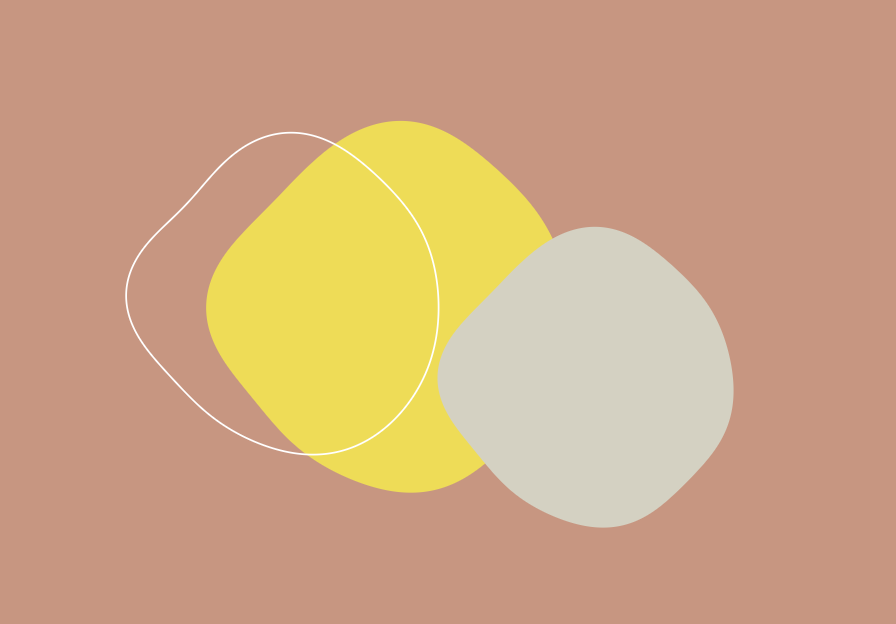
A Shadertoy shader for this background:

```glsl
const int HARMONICS = 7;

const vec3 CLAY = vec3(0.780, 0.588, 0.506);
const vec3 YELLOW = vec3(0.933, 0.863, 0.341);
const vec3 STONE = vec3(0.831, 0.820, 0.761);
const vec3 WHITE = vec3(1.0);

// Cosine and sine weights of each harmonic, relative to the mean radius
const vec2 PEBBLE[HARMONICS] = vec2[HARMONICS](
    vec2(0.0372, -0.0125), vec2(-0.0071, -0.0026), vec2(-0.0297, -0.0119),
    vec2(0.0423, -0.0023), vec2(-0.0051, 0.0038), vec2(0.0013, -0.0053),
    vec2(-0.0073, -0.0034));
const vec2 LOOP[HARMONICS] = vec2[HARMONICS](
    vec2(0.0534, -0.0039), vec2(-0.0114, -0.0193), vec2(-0.0469, -0.0222),
    vec2(0.0347, 0.0037), vec2(-0.0099, 0.0119), vec2(0.0018, -0.0021),
    vec2(-0.0034, -0.0012));

// Approximate signed distance to a blob made of layered angular waves
float blobDistance(vec2 p, float meanRadius, vec2 waves[HARMONICS]) {
    float angle = atan(p.y, p.x);
    float radius = 1.0;
    float slope = 0.0;
    for (int i = 0; i < HARMONICS; i++) {
        float k = float(i + 1);
        vec2 wave = vec2(cos(k * angle), sin(k * angle));
        radius += dot(waves[i], wave);
        slope += k * dot(waves[i], vec2(-wave.y, wave.x));
    }
    return (length(p) - meanRadius * radius) / length(vec2(1.0, slope / radius));
}

// Antialiased coverage of the region where the distance is negative
float coverage(float dist, float pixel) {
    return clamp(0.5 - dist / pixel, 0.0, 1.0);
}

void mainImage(out vec4 fragColor, in vec2 fragCoord) {
    // Centred coordinates in units of the canvas height
    vec2 p = (fragCoord - 0.5 * iResolution.xy) / iResolution.y;
    float pixel = 1.0 / iResolution.y;

    float largeBlob = blobDistance(p - vec2(-0.0936, 0.0075), 0.2823, PEBBLE);
    float smallBlob = blobDistance(p - vec2(0.2210, -0.1052), 0.2284, PEBBLE);
    float outline = blobDistance(p - vec2(-0.2640, 0.0243), 0.2440, LOOP);
    float halfStroke = 0.0014;

    // Layers from back to front
    vec3 color = CLAY;
    color = mix(color, YELLOW, coverage(largeBlob, pixel));
    color = mix(color, STONE, coverage(smallBlob, pixel));
    color = mix(color, WHITE, coverage(abs(outline) - halfStroke, pixel));
    fragColor = vec4(color, 1.0);
}
```
